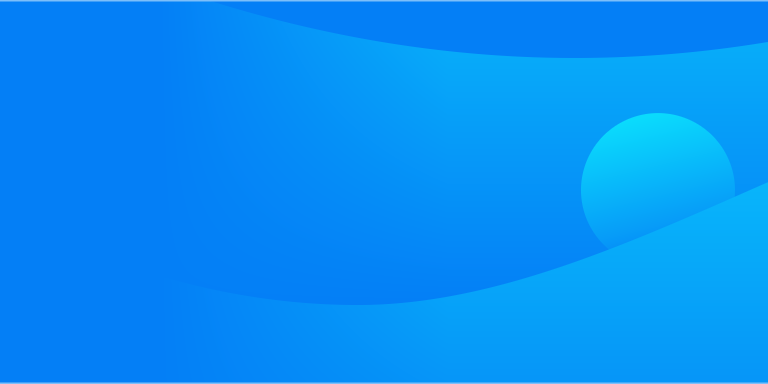
Write a WebGL 1 fragment shader that draws this background.

```glsl
precision highp float;
// Blue banner with two sweeping curved bands and a cyan disc setting behind the lower one.

uniform vec2 u_resolution;

// Antialiased coverage of the region where the signed distance is negative.
float coverage(float dist) {
  return clamp(0.5 - dist * u_resolution.y, 0.0, 1.0);
}

// Height and slope of the lower edge of the dark upper sweep.
vec2 upperCurve(float x) {
  float u = x - 1.497;
  return vec2(0.849 + 0.165 * u * u, 0.33 * u);
}

// Height and slope of the hill, which rises more steeply to the right.
vec2 hillCurve(float x) {
  float u = x - 0.932;
  float bend = u > 0.0 ? 0.43 : 0.284;
  float twist = u > 0.0 ? -0.14 : 0.0;
  return vec2(0.2057 + u * u * (bend + twist * u),
              u * (2.0 * bend + 3.0 * twist * u));
}

// Approximate distance above a curve given as height and slope.
float above(float y, vec2 curve) {
  return (y - curve.x) / length(vec2(1.0, curve.y));
}

void main() {
  // Height runs from 0 to 1, and width from 0 to 2 on a 2:1 canvas.
  vec2 p = gl_FragCoord.xy / u_resolution.y;
  p.x *= 2.0 * u_resolution.y / u_resolution.x;

  vec3 deepBlue = vec3(0.016, 0.498, 0.965);
  vec3 skyBlue = vec3(0.03, 0.70, 0.98);
  vec3 cyan = vec3(0.04, 0.86, 0.99);
  float fadeIn = clamp((p.x - 0.417) / 0.75, 0.0, 1.0);

  // Middle band, lit from above
  float bandLight = clamp((p.y - 0.215) * 1.3, 0.0, 1.1);
  float belowSweep = coverage(above(p.y, upperCurve(p.x)));
  vec3 color = mix(deepBlue, skyBlue, bandLight * fadeIn * belowSweep);

  // Disc, dissolving toward its lower edge
  vec2 d = (p - vec2(1.7135, 0.505)) / 0.2005;
  float discLight = clamp(0.51 + dot(d, vec2(-0.12, 0.49)), 0.0, 1.0);
  vec3 discColor = mix(vec3(0.02, 0.51, 0.965), cyan, discLight);
  float discAlpha = smoothstep(0.0, 0.3, discLight);
  color = mix(color, discColor, discAlpha * coverage((length(d) - 1.0) * 0.2005));

  // Hill in front of the disc
  float hillLight = 0.43 + 1.18 * p.y;
  vec3 hillColor = mix(deepBlue, skyBlue, hillLight * fadeIn);
  color = mix(color, hillColor, coverage(above(p.y, hillCurve(p.x))));

  // Pale hairlines along the top and bottom
  float border = coverage(min(p.y, 1.0 - p.y) - 0.0039);
  color = mix(color, vec3(0.49, 0.75, 0.98), border);

  gl_FragColor = vec4(color, 1.0);
}
```
